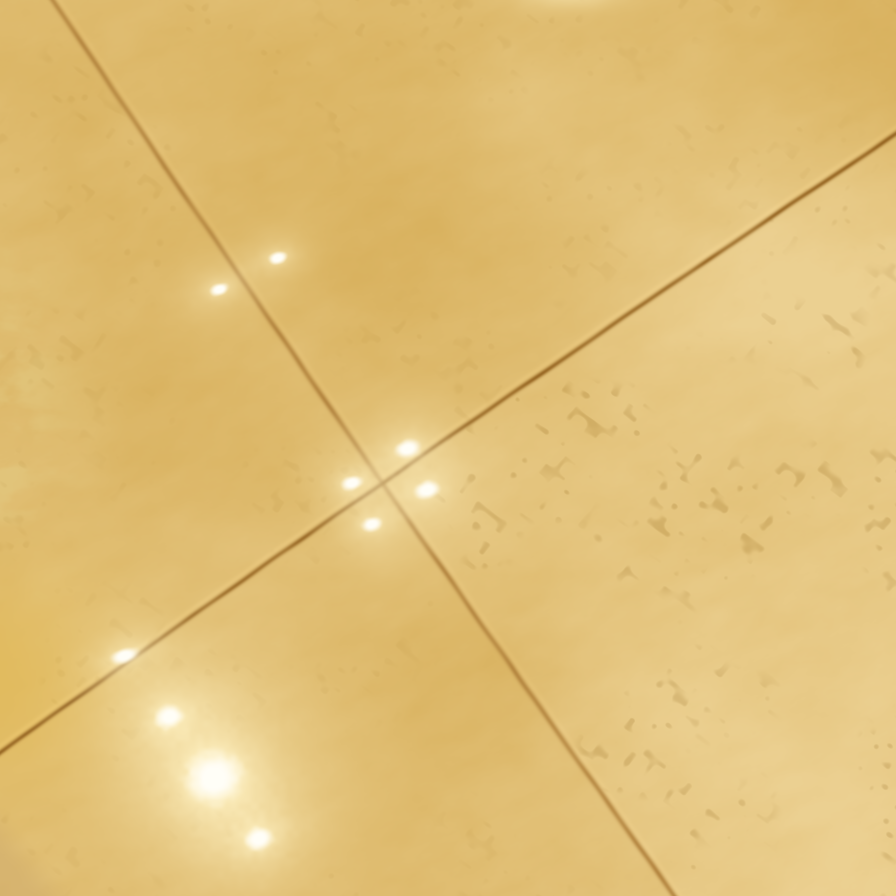
This texture is drawn by a WebGL 1 fragment shader. Its source:

```glsl
precision highp float;
uniform vec2 u_resolution;

float hash(vec2 p) {
  vec3 q = fract(vec3(p.xyx) * 0.1031);
  q += dot(q, q.yzx + 33.33);
  return fract((q.x + q.y) * q.z);
}

float noise(vec2 p) {
  vec2 i = floor(p), f = fract(p);
  f = f * f * (3.0 - 2.0 * f);
  return mix(mix(hash(i), hash(i + vec2(1.0, 0.0)), f.x),
             mix(hash(i + vec2(0.0, 1.0)), hash(i + 1.0), f.x), f.y);
}

float fbm(vec2 p) {
  float sum = 0.0, amp = 0.5;
  for (int i = 0; i < 5; i++) {
    sum += amp * noise(p);
    p = mat2(1.6, 1.2, -1.2, 1.6) * p + 7.3;
    amp *= 0.5;
  }
  return sum;
}

// Soft round falloff, 1 at the centre
float bloom(vec2 d, float size) {
  return exp(-dot(d, d) / (size * size));
}

// Reflected lamp: x is the bright core, y the surrounding halo
vec2 glint(vec2 p, vec2 centre, float radius, float stretch) {
  vec2 d = mat2(0.95, -0.31, 0.31, 0.95) * (p - centre);
  float r = length(d * vec2(1.0, stretch)) / (radius * (0.9 + 0.2 * noise(p * 130.0)));
  return vec2(1.0 - smoothstep(0.3, 1.15, r),
              0.75 * exp(-r * 0.9) + 0.14 * bloom(p - centre, radius * 4.0));
}

// Soft groove, given the distance from its middle
float groove(float dist, float width) {
  float w = max(width, 0.6 / min(u_resolution.x, u_resolution.y));
  return bloom(vec2(dist, 0.0), w);
}

vec3 stone(vec2 p, float lowerRight) {
  float cloud = fbm(p * vec2(3.6, 4.4) + 5.0) - 0.48;
  float grain = fbm(mat2(0.9, -0.4, 0.4, 0.9) * p * vec2(26.0, 50.0)) - 0.48;
  float tone = 0.29 + 0.34 * smoothstep(0.4, 1.0, p.x) * smoothstep(1.0, 0.65, p.y)
             + 0.15 * lowerRight + 0.95 * cloud + 0.24 * grain;
  // Warm shading in the upper slab, left middle and below the crossing
  tone -= 0.22 * bloom(p - vec2(0.4, 0.88), 0.22) + 0.2 * bloom(p - vec2(0.14, 0.46), 0.15);
  tone -= 0.22 * bloom(p - vec2(0.56, 0.22), 0.12) + 0.2 * bloom(p - vec2(0.97, 0.96), 0.14);
  tone += 0.2 * bloom(p - vec2(0.64, 0.78), 0.2) + 0.2 * bloom(p - vec2(0.27, 0.3), 0.13);
  vec3 col = mix(vec3(0.855, 0.705, 0.385), vec3(0.92, 0.81, 0.56), clamp(tone, -0.1, 1.05));

  // Yellow cast and pale streaks at the left, duller lower corner
  col = mix(col, vec3(0.88, 0.72, 0.33), 0.75 * bloom(p - vec2(0.0, 0.24), 0.12));
  float streaks = smoothstep(0.42, 0.65, fbm(p * vec2(15.0, 26.0)));
  col = mix(col, vec3(0.89, 0.8, 0.52), 0.6 * streaks * bloom((p - vec2(0.0, 0.54)) * vec2(1.5, 0.7), 0.11));
  col = mix(col, vec3(0.82, 0.68, 0.42), 0.65 * smoothstep(0.0, 0.07, 0.11 - p.y - 1.2 * p.x));

  // Irregular pits and stains, strongest in the lower right slab
  float pits = smoothstep(0.74, 0.95, noise(mat2(0.8, 0.6, -0.6, 0.8) * p * vec2(85.0, 100.0)));
  pits *= smoothstep(0.45, 0.7, noise(p * 13.0 + 9.0));
  return col - vec3(0.07, 0.08, 0.085) * pits * (0.3 + 0.7 * lowerRight);
}

void main() {
  vec2 uv = gl_FragCoord.xy / u_resolution;
  vec2 crossing = vec2(0.427, 0.461);
  vec2 d = uv - crossing;

  // Two gently bowed joints dividing the slabs
  float wander = 0.0012 * (noise(uv * 26.0) - 0.5);
  float rising = (d.y - 0.694 * d.x + 0.026 * d.x * d.x) / 1.217 + wander;
  float falling = (d.x + 0.696 * d.y - 0.0236 * d.y * d.y) / 1.218 + wander;
  float lowerRight = smoothstep(-0.003, 0.003, -rising) * smoothstep(-0.003, 0.003, falling);

  vec3 col = stone(uv, lowerRight);
  float wear = 0.78 + 0.3 * noise(uv * 38.0);
  col += 0.025 * groove(rising - 0.006, 0.003) + 0.015 * groove(falling - 0.006, 0.003);
  col = mix(col, vec3(0.68, 0.49, 0.22), 0.8 * wear * groove(falling, 0.0032));
  col = mix(col, vec3(0.58, 0.385, 0.12), 0.86 * wear * groove(rising, 0.0028));

  // Four lamps around the crossing and a smaller pair above
  vec2 light = vec2(0.0);
  for (int i = 0; i < 4; i++) {
    float side = mod(float(i), 2.0) * 2.0 - 1.0;
    float row = floor(float(i) / 2.0) * 2.0 - 1.0;
    vec2 lamp = crossing + vec2(0.008, -0.004) + side * vec2(0.031, 0.019) + row * vec2(-0.011, 0.023);
    light += glint(uv, lamp, 0.0145 + 0.0018 * side, 1.45);
    if (i < 2) light += glint(uv, vec2(0.2775, 0.6945) + side * vec2(0.0325, 0.0175), 0.0115, 1.6);
  }

  // Descending chain: the first stretched along the joint, the third largest
  for (int i = 0; i < 4; i++) {
    float k = float(i);
    float large = 1.0 - step(0.5, abs(k - 2.0));
    vec2 lamp = vec2(0.139, 0.268) + k * vec2(0.05, -0.068);
    float stretch = mix(1.25 + 0.7 * step(k, 0.5), 1.08, large);
    light += glint(uv, lamp, 0.0175 + 0.0165 * large, stretch);
    light.y += large * (0.3 * exp(-length(uv - lamp) / 0.05) + 0.14 * bloom(uv - lamp, 0.12));
  }

  // Faint reflection at the upper edge
  light.y += 0.5 * bloom((uv - vec2(0.635, 1.01)) * vec2(0.36, 1.0), 0.02);
  col = mix(col, vec3(1.0, 0.95, 0.77), min(light.y, 0.92));
  col = mix(col, vec3(1.0, 0.995, 0.97), min(light.x, 1.0));
  gl_FragColor = vec4(clamp(col, 0.0, 1.0), 1.0);
}
```
